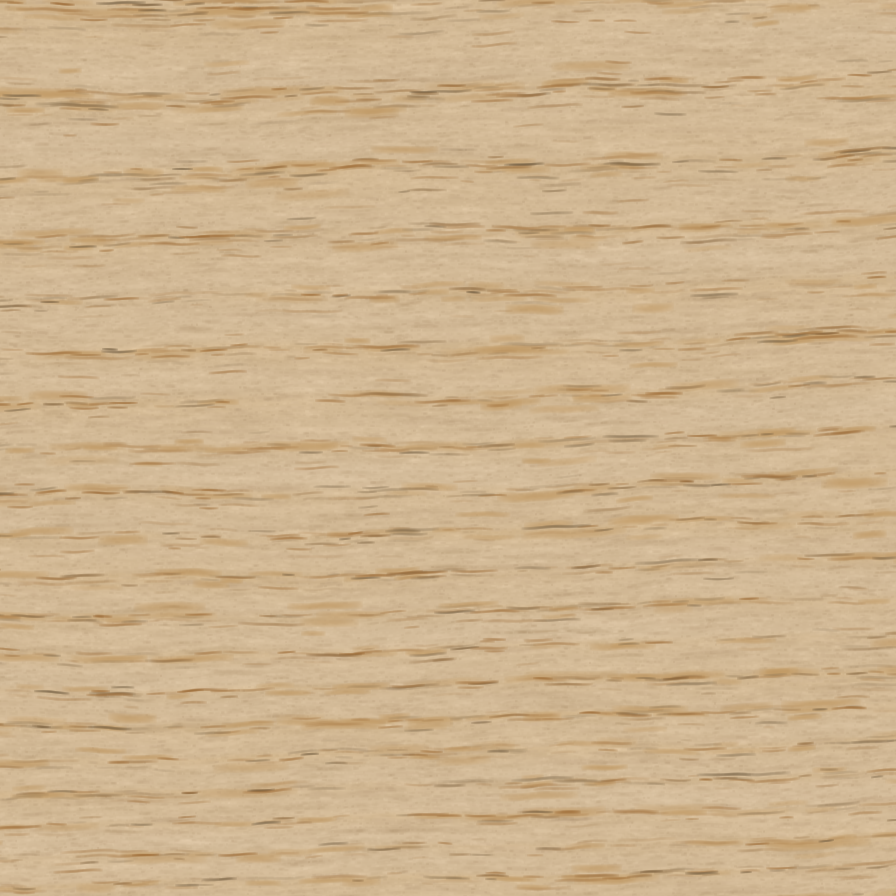
Write a Shadertoy shader that draws this texture.

```glsl
const vec3 CREAM = vec3(0.832, 0.738, 0.605);
const vec3 HONEY = vec3(0.820, 0.708, 0.545);
const vec3 DULL  = vec3(0.785, 0.680, 0.545);
const vec3 OCHRE = vec3(0.755, 0.600, 0.390);
const vec3 RUST  = vec3(0.610, 0.410, 0.200);
const vec3 UMBER = vec3(0.440, 0.360, 0.250);

const vec2  RING_RATE  = vec2(8.7, 10.9);     // linear and quadratic ring count
const float RING_TILT  = 0.024;
const float BAND_WIDTH = 0.10;                // share of one ring
const vec2  PORE_CELL  = vec2(0.036, 0.0056);
const vec2  STAIN_CELL = vec2(0.070, 0.0085);
const vec2  FIBRE_CELL = vec2(0.190, 0.0105);
const float FIBRE_CONTRAST = 0.036;
const int   PORE_LAYERS = 5, STAIN_LAYERS = 3, FIBRE_LAYERS = 6;

struct Stroke { float cover; vec2 centre; vec3 rnd; };

vec3 hash(vec2 p, float seed) {
    vec3 q = fract(vec3(p, seed) * vec3(0.1031, 0.1030, 0.0973));
    q += dot(q, q.yxz + 33.33);
    return fract((q.xxy + q.yzz) * q.zyx);
}

// One tapered stroke per cell; each row is shifted at random
Stroke strokeAt(vec2 p, vec2 cell, float fill, float seed) {
    vec2 g = p / cell;
    g.x += 17.0 * hash(vec2(floor(g.y), 3.0), seed).x;
    vec3 r = hash(floor(g), seed + 0.37);
    vec2 halfSize = vec2(mix(0.18, 0.49, r.x), fill);
    vec2 offset = fract(g) - mix(halfSize, 1.0 - halfSize, r.yz);
    vec2 falloff = max(1.0 - pow(offset / halfSize, vec2(2.0)), 0.0);
    return Stroke(sqrt(falloff.x) * falloff.y, p - offset * cell,
                  hash(floor(g), seed + 5.71));
}

// Follow the grain: x runs along it, y counts downwards across it
vec2 grainSpace(vec2 uv) {
    float x = uv.x - 0.5, d = 1.0 - uv.y;
    d += RING_TILT * x + 0.018 * x * x;
    d += 0.0022 * sin(8.0 * x + 9.0 * d) + 0.0013 * sin(21.0 * x - 17.0 * d);
    d += 0.0006 * sin(67.0 * x + 43.0 * d) + 0.0003 * sin(151.0 * x + 90.0 * d);
    return vec2(uv.x, d);
}

// x: early wood band, y: sparse pores trailing below it
vec2 ringDensity(vec2 p) {
    float phase = p.y * (RING_RATE.x + RING_RATE.y * p.y);
    float id = floor(phase + 0.5);
    float c = phase - id;
    float patchy = 0.72 + 0.2 * sin(9.0 * p.x + 2.4 * id)
                 + 0.2 * sin(23.0 * p.x + 5.1 * id) * sin(5.0 * p.x - 1.7 * id);
    float band = exp(-c * c / (BAND_WIDTH * BAND_WIDTH));
    float trail = smoothstep(0.0, 0.12, c) * smoothstep(0.5, 0.15, c);
    return vec2(band * patchy, trail);
}

void mainImage(out vec4 fragColor, in vec2 fragCoord) {
    vec2 p = grainSpace(fragCoord / iResolution.y);
    vec2 ring = ringDensity(p);

    // Base tone, warmer beside the rings
    float drift = 0.5 + 0.25 * sin(31.0 * p.y + 3.0 * p.x)
                + 0.25 * sin(73.0 * p.y - 5.0 * p.x);
    vec3 col = mix(CREAM, HONEY, clamp(0.35 * drift + 0.6 * ring.x + 0.2 * ring.y, 0.0, 1.0));

    // Fibres: light and dull streaks, from long to fine
    float fibre = 0.0, dull = 0.0;
    vec2 cell = FIBRE_CELL;
    for (int i = 0; i < FIBRE_LAYERS; i++) {
        Stroke s = strokeAt(p, cell, 0.45, 11.0 + float(i));
        fibre += s.cover * (s.rnd.x - 0.5);
        dull += s.cover * smoothstep(0.55, 1.0, s.rnd.y);
        cell *= vec2(0.52, 0.82);
    }
    col = mix(col, DULL, min(0.38 * dull, 0.8));
    col += FIBRE_CONTRAST * fibre * vec3(1.0, 1.05, 1.15);

    // Ochre stain within the bands
    for (int i = 0; i < STAIN_LAYERS; i++) {
        Stroke s = strokeAt(p, STAIN_CELL * (1.0 + 0.37 * float(i)), 0.42, 31.0 + float(i));
        vec2 density = ringDensity(s.centre);
        float present = step(s.rnd.x, 0.75 * density.x + 0.07 * density.y + 0.015);
        col = mix(col, OCHRE, present * s.cover * mix(0.3, 0.75, s.rnd.y));
    }

    // Pores: thin dark dashes, dense in the bands and faint elsewhere
    for (int i = 0; i < PORE_LAYERS; i++) {
        Stroke s = strokeAt(p, PORE_CELL * (1.0 + vec2(0.31, 0.09) * float(i)), 0.30,
                            51.0 + float(i));
        vec2 density = ringDensity(s.centre);
        float present = step(s.rnd.x, 0.55 * density.x + 0.09 * density.y + 0.012);
        float depth = mix(0.2, 0.85, s.rnd.y * s.rnd.y) * mix(0.6, 1.0, density.x);
        vec3 ink = mix(RUST, UMBER, smoothstep(0.35, 0.9, s.rnd.z));
        col = mix(col, ink, present * s.cover * depth);
    }

    fragColor = vec4(clamp(col, 0.0, 1.0), 1.0);
}
```
